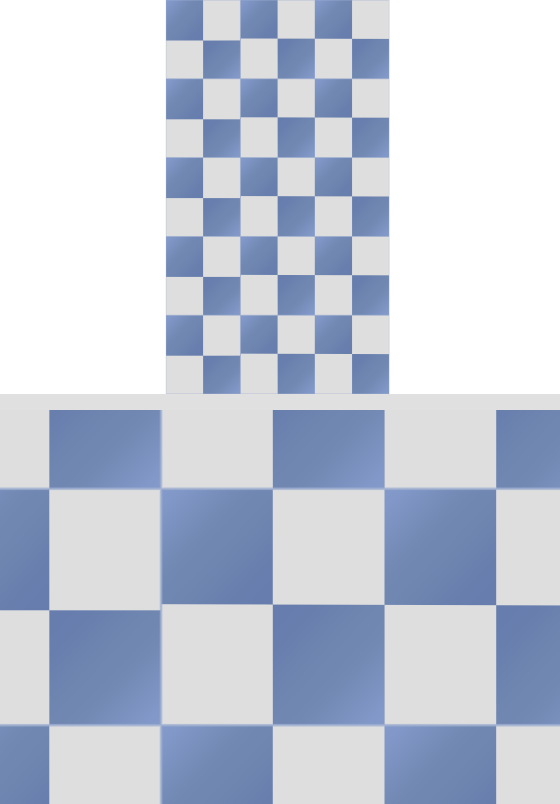
Top: the whole. Bottom: its middle third, enlarged.
Give the GLSL for this pattern, as a WebGL 1 fragment shader.

```glsl
precision highp float;
// A checkered panel, six columns by ten rows, centred on white.
// Blue tiles carry diagonal gradients, which flip in every other row; the row
// split steps at the third column, and thin pale seams edge the sheets.
uniform vec2 u_resolution;

// Coverage of a thin line; distance and width are in pixels.
float lineCover(float dist, float width) {
  return clamp(0.5 * width - abs(dist) + 0.5, 0.0, 1.0) * min(width + 0.2, 1.0);
}

// Diagonal blue shading, from the lit corner (0) to the shaded corner (1).
vec3 blueShade(float t) {
  vec3 lit = mix(vec3(0.51, 0.60, 0.79), vec3(0.44, 0.53, 0.695), smoothstep(0.0, 0.48, t));
  return mix(lit, vec3(0.40, 0.49, 0.68), smoothstep(0.45, 0.95, t));
}

void main() {
  vec2 uv = gl_FragCoord.xy / u_resolution;
  float left = 0.2962;
  float columnWidth = 0.0665;

  // Column coordinate and downward position in one of five row pairs.
  float column = (uv.x - left) / columnWidth;
  float columnIndex = clamp(floor(column), 0.0, 5.0);
  float across = column - columnIndex;
  float pairY = fract((1.0 - uv.y) * 5.0);
  float split = columnIndex < 2.0 ? 0.514 : 0.488 + 0.0015 * (column - 2.0);
  bool upper = pairY < split;
  float down = upper ? pairY / split : (pairY - split) / (1.0 - split);

  // Signed pixel distances to tile edges give a smooth checker.
  vec2 pixelScale = u_resolution * vec2(columnWidth, 0.2);
  float edgeX = min(across, 1.0 - across) * pixelScale.x;
  float edgeY = min(pairY, 1.0 - pairY);
  edgeY = min(edgeY, abs(pairY - split)) * pixelScale.y;
  float signX = mod(columnIndex, 2.0) < 0.5 ? 1.0 : -1.0;
  float signY = upper ? 1.0 : -1.0;
  float checker = signX * signY * clamp(2.0 * edgeX, 0.0, 1.0) * clamp(2.0 * edgeY, 0.0, 1.0);

  float diagonal = 0.5 * (across + down);
  vec3 blue = blueShade(upper ? diagonal : 1.0 - diagonal);
  vec3 color = mix(vec3(0.872), blue, 0.5 + 0.5 * checker);

  // Pale seams between row pairs, before the third column and at both sides.
  float seamWidth = 0.0022 * u_resolution.y;
  float seam = lineCover(min(pairY, 1.0 - pairY) * pixelScale.y, seamWidth);
  float sideDistance = min(abs(column), abs(column - 6.0));
  sideDistance = min(sideDistance, abs(column - 2.0)) * pixelScale.x;
  seam = max(seam, lineCover(sideDistance, seamWidth));
  color = mix(color, vec3(0.63, 0.69, 0.82), 0.75 * seam);

  // White margins at both sides.
  float inside = min(column, 6.0 - column) * pixelScale.x;
  float panel = clamp(inside + 0.5, 0.0, 1.0);
  gl_FragColor = vec4(mix(vec3(1.0), color, panel), 1.0);
}
```
